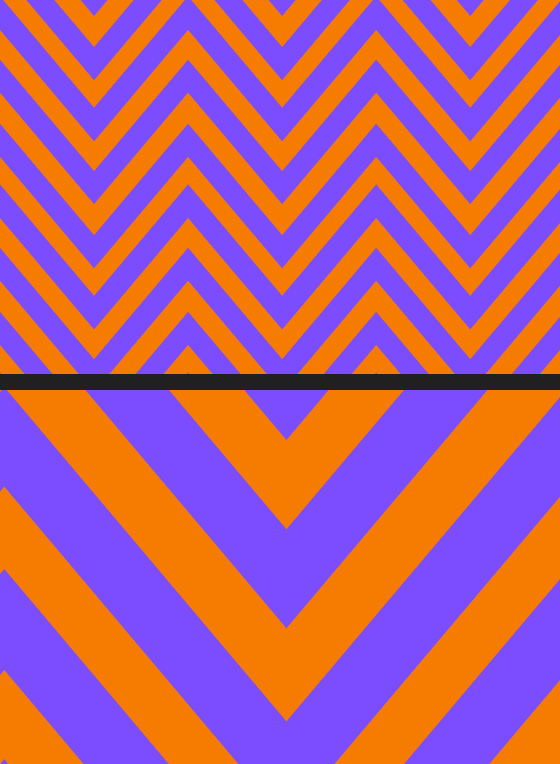
Top: the whole. Bottom: its middle third, enlarged.
Give the GLSL for this pattern, as a Shadertoy shader.

```glsl
// Orange chevron stripes zigzagging across a violet ground.
// A triangle wave shears the vertical coordinate into zigzags; each square
// tile then holds three stripes of slightly different width and spacing.

const float SLOPE = 1.185;

// Signed distance to the nearest stripe, in tiles; negative inside.
float chevronDistance(vec2 p) {
    // Peaks lie on whole numbers of x, valleys halfway between.
    float fromPeak = abs(p.x - round(p.x));
    float level = p.y - SLOPE * fromPeak;

    // The three stripes of a tile, wrapped vertically.
    vec3 centers = vec3(0.238, 0.575, 0.907);
    vec3 halfWidths = vec3(0.079, 0.0825, 0.073);
    vec3 d = abs(fract(level - centers + 0.5) - 0.5) - halfWidths;

    // Turn vertical separation into distance across the slanted edge.
    return min(d.x, min(d.y, d.z)) / length(vec2(1.0, SLOPE));
}

void mainImage(out vec4 fragColor, in vec2 fragCoord) {
    // Square tiles, counted from the upper left corner.
    float tilesDown = 342.0 / 172.0;
    float pixel = tilesDown / iResolution.y;
    vec2 p = vec2(fragCoord.x, iResolution.y - fragCoord.y) * pixel;

    // Stripe coverage with an edge one pixel wide.
    float stripe = clamp(0.5 - chevronDistance(p) / pixel, 0.0, 1.0);

    vec3 violet = vec3(0.486, 0.302, 1.0);
    vec3 orange = vec3(0.961, 0.488, 0.004);
    fragColor = vec4(mix(violet, orange, stripe), 1.0);
}
```
